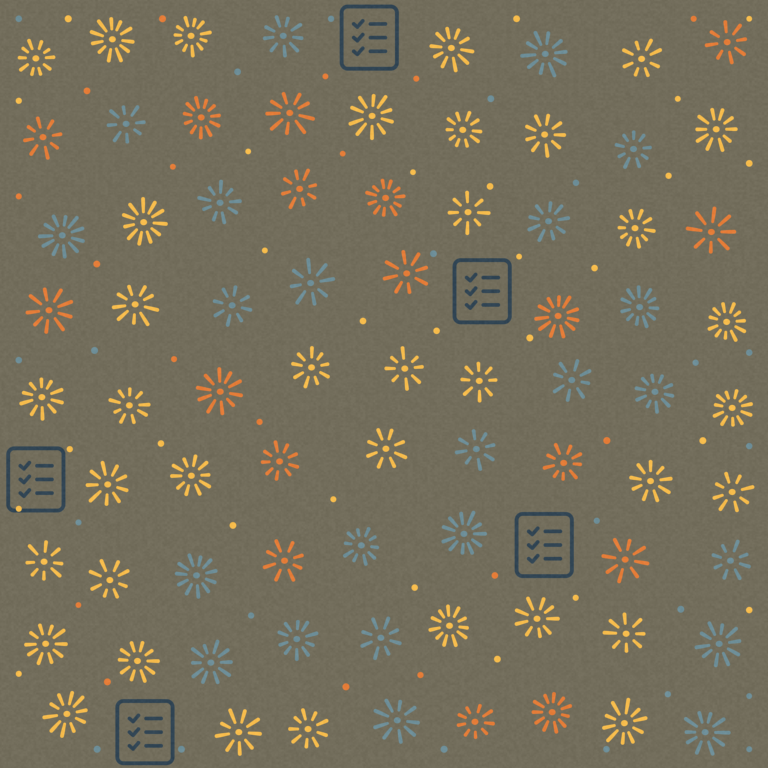
This pattern is drawn by a three.js fragment shader. Its source:

```glsl
varying vec2 vUv;

const float TAU = 6.2831853;
const float CELLS = 9.0;
const float SOFT = 0.0011;
const float STROKE = 0.0025;

const vec3 OLIVE = vec3(0.448, 0.428, 0.358);
const vec3 YELLOW = vec3(0.97, 0.74, 0.30);
const vec3 BLUE = vec3(0.43, 0.56, 0.60);
const vec3 ORANGE = vec3(0.90, 0.49, 0.22);
const vec3 NAVY = vec3(0.19, 0.27, 0.33);

float hash(vec2 p) {
  return fract(sin(dot(p, vec2(127.1, 311.7))) * 43758.5453);
}

vec2 hash2(vec2 p) {
  return vec2(hash(p), hash(p + 37.2));
}

float noise(vec2 p) {
  vec2 i = floor(p);
  vec2 f = fract(p);
  f = f * f * (3.0 - 2.0 * f);
  vec2 e = vec2(1.0, 0.0);
  return mix(mix(hash(i), hash(i + e.xy), f.x),
             mix(hash(i + e.yx), hash(i + e.xx), f.x), f.y);
}

float segment(vec2 p, vec2 a, vec2 b) {
  vec2 d = b - a;
  return length(p - a - d * clamp(dot(p - a, d) / dot(d, d), 0.0, 1.0));
}

float roundBox(vec2 p, vec2 halfSize, float r) {
  vec2 q = abs(p) - halfSize + r;
  return length(max(q, 0.0)) + min(max(q.x, q.y), 0.0) - r;
}

// Centre dot with a ring of slightly uneven rays
float burst(vec2 p, vec2 seed) {
  float rays = 8.0 + floor(hash(seed + 5.1) * 3.9);
  float radius = mix(0.028, 0.034, hash(seed + 9.7));
  float angle = atan(p.y, p.x) - hash(seed + 2.3) * TAU;
  float k = floor(angle * rays / TAU + 0.5);
  vec2 raySeed = seed * 3.7 + mod(k, rays);
  angle -= (k + (hash(raySeed) - 0.5) * 0.22) * TAU / rays;
  vec2 q = length(p) * vec2(cos(angle), sin(angle));
  float tip = radius * mix(0.80, 1.0, hash(raySeed + 4.0)) - STROKE;
  float width = STROKE * mix(0.75, 1.0, smoothstep(0.012, 0.026, q.x));
  float ray = segment(q, vec2(0.0135, 0.0), vec2(tip, 0.0)) - width;
  return min(ray, length(p * vec2(0.94, 1.05)) - 0.0042);
}

// Rounded frame holding three ticked lines
float checklist(vec2 p) {
  float d = abs(roundBox(p, vec2(0.036, 0.0405), 0.008)) - STROKE;
  for (int i = -1; i <= 1; i++) {
    vec2 q = p - vec2(0.0, float(i) * 0.0178);
    vec2 elbow = vec2(-0.0155, -0.004);
    float tick = min(segment(q, vec2(-0.0202, 0.0), elbow),
                     segment(q, elbow, vec2(-0.0085, 0.004)));
    float line = segment(q, vec2(0.0015, 0.0), vec2(0.0210, 0.0));
    d = min(d, min(tick, line) - STROKE * 0.95);
  }
  return d;
}

vec3 pickColor(float h) {
  return h < 0.43 ? YELLOW : (h < 0.76 ? BLUE : ORANGE);
}

vec3 paint(vec3 base, vec3 ink, float d) {
  return mix(base, ink, 1.0 - smoothstep(-SOFT, SOFT, d));
}

// Gentle drift keeps neighbours apart while hiding the grid
vec2 drift(vec2 p) {
  return 0.2 * sin(p.yx * vec2(1.1, 0.9) + p * 0.35 + vec2(0.6, 2.1));
}

bool inside(vec2 id, float last) {
  return min(id.x, id.y) >= 0.0 && max(id.x, id.y) <= last;
}

void main() {
  vec3 color = OLIVE;
  vec2 cell = floor(vUv * CELLS);

  for (int j = -1; j <= 1; j++) {
    for (int i = -1; i <= 1; i++) {
      vec2 id = cell + vec2(float(i), float(j));

      // Motifs sit in the cells
      if (inside(id, CELLS - 1.0)) {
        vec2 mid = id + 0.5;
        bool isList = mod(5.0 * id.x + 13.0 * id.y, 17.0) == 5.0;
        vec2 jitter = isList ? vec2(0.0) : (hash2(id + 11.0) - 0.5) * 0.24;
        vec2 center = clamp(mid + drift(mid) + jitter, 0.42, CELLS - 0.42);
        vec2 p = vUv - center / CELLS;
        if (isList) color = paint(color, NAVY, checklist(p));
        else color = paint(color, pickColor(hash(id + 20.5)), burst(p, id));
      }

      // Small dots sit near the cell corners
      if (inside(id, CELLS) && hash(id + 61.0) < 0.68) {
        vec2 jitter = (hash2(id + 43.0) - 0.5) * 0.22;
        vec2 center = clamp(id + drift(id) + jitter, 0.22, CELLS - 0.22);
        float r = mix(0.0037, 0.0046, hash(id + 71.0));
        float d = length(vUv - center / CELLS) - r;
        color = paint(color, pickColor(hash(id + 83.0)), d);
      }
    }
  }

  // Fine paper grain
  float grain = noise(vUv * 310.0) * 0.6 + noise(vUv * 512.0 + 7.3) * 0.4 - 0.5;
  gl_FragColor = vec4(color + grain * 0.045, 1.0);
}
```
